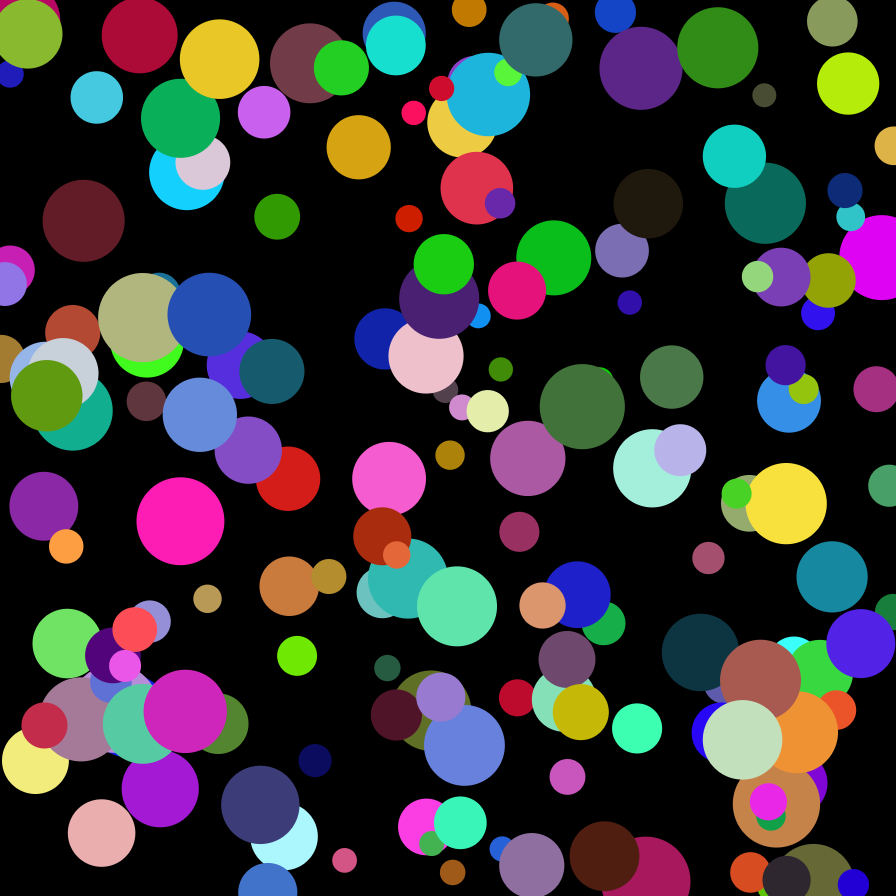
This pattern is drawn by a WebGL 2 fragment shader. Its source:

```glsl
#version 300 es
precision highp float;
precision highp int;
// Flat discs of random place, size and colour scattered over black.
// Each disc is hashed from its index and painted in order, so that
// later discs cover earlier ones.

uniform vec2 u_resolution;
out vec4 fragColor;

// Integer hash (PCG style): three independent values in 0..1
vec3 hash3(uvec3 v) {
    v = v * 1664525u + 1013904223u;
    v.x += v.y * v.z;
    v.y += v.z * v.x;
    v.z += v.x * v.y;
    v ^= v >> 16u;
    v.x += v.y * v.z;
    v.y += v.z * v.x;
    v.z += v.x * v.y;
    return vec3(v >> 8u) / 16777216.0;
}

float discDistance(vec2 point, vec2 centre, float radius) {
    return length(point - centre) - radius;
}

void main() {
    // The shorter side of the canvas has length 1
    float pixel = 1.0 / min(u_resolution.x, u_resolution.y);
    vec2 point = gl_FragCoord.xy * pixel;
    vec2 canvas = u_resolution * pixel;

    vec3 colour = vec3(0.0);
    for (uint i = 0u; i < 178u; i++) {
        vec3 place = hash3(uvec3(i, 7u, 1u));
        vec3 discColour = hash3(uvec3(i, 19u, 2u));
        float radius = mix(0.013, 0.05, place.z);

        // Edge softened over about one pixel
        float dist = discDistance(point, place.xy * canvas, radius);
        float cover = clamp(0.5 - dist / pixel, 0.0, 1.0);
        colour = mix(colour, discColour, cover);
    }
    fragColor = vec4(colour, 1.0);
}
```
